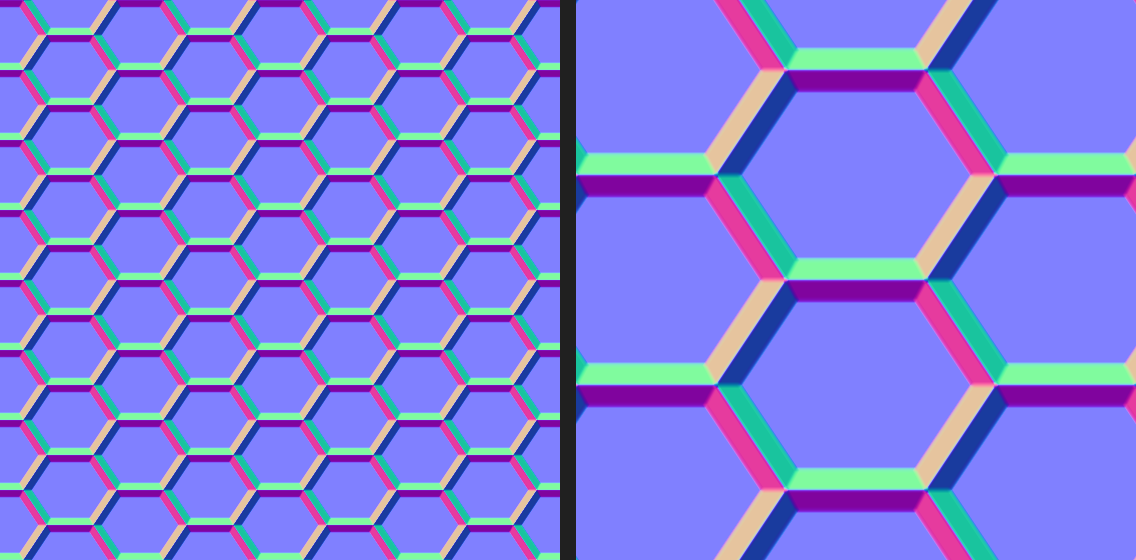
Left: the whole. Right: its middle third, enlarged.
This texture map is drawn by a WebGL 1 fragment shader. Its source:

```glsl
precision highp float;

uniform vec2 u_resolution;

// Distance from the nearest side of a hexagon, positive inside
float hexInside(vec2 fromCenter) {
  vec2 q = abs(fromCenter);
  vec2 slantNormal = normalize(vec2(3.0, 2.0));
  float slant = dot(vec2(1.0 / 12.0, 0.0) - q, slantNormal);
  return min(1.0 / 16.0 - q.y, slant);
}

// Flat-topped cells with bevelled rims, from two interleaved grids
float cellHeight(vec2 uv) {
  vec2 repeats = vec2(4.0, 8.0);
  vec2 p = uv * repeats;
  vec2 evenColumn = (fract(p + vec2(0.0, 0.5)) - 0.5) / repeats;
  vec2 oddColumn = (fract(p + vec2(0.5, 0.0)) - 0.5) / repeats;
  float rim = max(hexInside(evenColumn), hexInside(oddColumn));
  return min(rim, 0.0117);
}

void main() {
  vec2 uv = gl_FragCoord.xy / u_resolution;

  // Central differences soften the creases and rim edges
  vec2 dx = vec2(1.0 / 512.0, 0.0);
  vec2 dy = dx.yx;
  vec2 slope = vec2(cellHeight(uv + dx) - cellHeight(uv - dx),
                    cellHeight(uv + dy) - cellHeight(uv - dy)) * 256.0;

  // Slope packed as a tangent-space normal
  vec3 normal = normalize(vec3(vec2(-4.0, 4.0) * slope, 1.0));
  gl_FragColor = vec4(normal * 0.5 + 0.5, 1.0);
}
```
